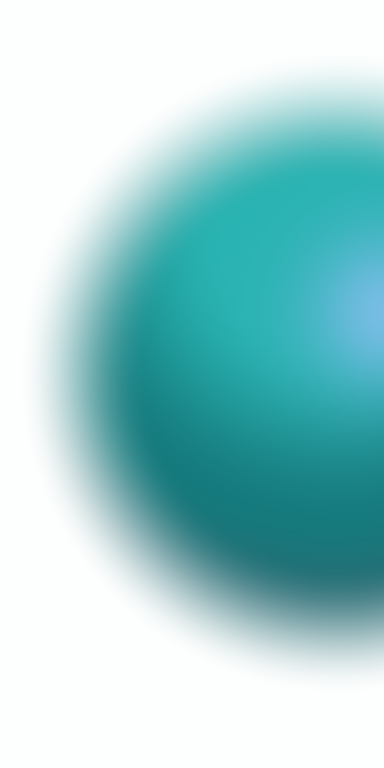
Give the GLSL for this background, as a Shadertoy shader.

```glsl
// A soft teal sphere cut off by the right side of a near-white canvas.
// Radial gradients shade it from an upper light to a dark lower left,
// add a sky-blue glow, and melt its blurred rim into the background.

const vec3 PAPER = vec3(0.993, 0.997, 0.996);
const vec3 BRIGHT_TEAL = vec3(0.15, 0.70, 0.69);
const vec3 DEEP_TEAL = vec3(0.08, 0.475, 0.485);
const vec3 SLATE = vec3(0.16, 0.42, 0.45);
const vec3 RIM_GREY = vec3(0.38, 0.64, 0.66);
const vec3 SKY_BLUE = vec3(0.49, 0.74, 0.91);

// Bell-shaped falloff around a point
float glow(vec2 p, vec2 center, float radius) {
    vec2 d = (p - center) / radius;
    return exp(-dot(d, d));
}

// Signed distance to a circle
float circleDistance(vec2 p, vec2 center, float radius) {
    return length(p - center) - radius;
}

// Body colour, darkening with distance from the light
vec3 sphereColor(vec2 p, vec2 light) {
    float d = length(p - light);
    vec3 color = mix(BRIGHT_TEAL, DEEP_TEAL, smoothstep(0.14, 0.385, d));
    return mix(color, SLATE, smoothstep(0.37, 0.50, d));
}

void mainImage(out vec4 fragColor, in vec2 fragCoord) {
    // Height is 1, so the canvas is 0.5 wide
    vec2 p = fragCoord / iResolution.y;
    float edge = circleDistance(p, vec2(0.443, 0.515), 0.336);

    // Shaded body with greyer rim
    vec3 color = sphereColor(p, vec2(0.43, 0.70));
    color = mix(color, RIM_GREY, 0.45 * smoothstep(-0.10, 0.03, edge)
                                 * smoothstep(0.40, 0.80, p.y));

    // Blue highlight with a wide, faint halo
    vec2 highlight = vec2(0.505, 0.594);
    color = mix(color, SKY_BLUE, 0.92 * glow(p, highlight, 0.095));
    color = mix(color, SKY_BLUE, 0.12 * glow(p, highlight, 0.19));

    // Blurred outline
    float coverage = 1.0 - smoothstep(-0.085, 0.085, edge);
    fragColor = vec4(mix(PAPER, color, coverage), 1.0);
}
```
